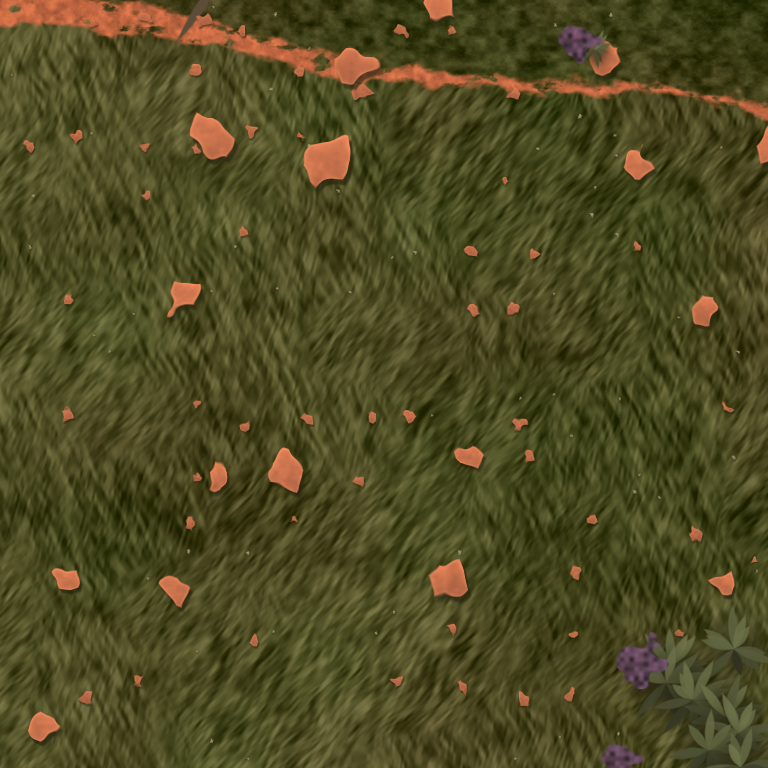
Write a Shadertoy shader that draws this texture.

```glsl
// Mown grass strewn with orange clay shards, below a strip of bare soil and a hedge.
// Grass is stretched noise leaning two ways; shards are random convex polygons,
// one per grid cell; plants are rosettes of tapered leaves with purple blooms.

const vec3 GRASS_MID = vec3(0.285, 0.285, 0.125);
const vec3 GRASS_STEP = vec3(0.078, 0.072, 0.062);
const vec3 CLAY = vec3(0.86, 0.49, 0.33);
const vec3 SOIL = vec3(0.77, 0.41, 0.26);
const vec3 PALE = vec3(0.66, 0.62, 0.46);
const vec3 LEAF = vec3(0.37, 0.39, 0.25);
const vec3 BLOOM = vec3(0.40, 0.28, 0.38);
const vec3 SHADOW = vec3(0.14, 0.13, 0.05);

float hash(vec2 p) {
    vec3 q = fract(vec3(p.xyx) * 0.1031);
    q += dot(q, q.yzx + 33.33);
    return fract((q.x + q.y) * q.z);
}

float noise(vec2 p) {
    vec2 i = floor(p), f = fract(p);
    f = f * f * (3.0 - 2.0 * f);
    return mix(mix(hash(i), hash(i + vec2(1, 0)), f.x),
               mix(hash(i + vec2(0, 1)), hash(i + vec2(1, 1)), f.x), f.y);
}

float fbm(vec2 p) {
    float sum = 0.0, amp = 0.5;
    for (int i = 0; i < 4; i++) {
        sum += amp * noise(p);
        p = p * 2.03 + 17.3;
        amp *= 0.5;
    }
    return sum / 0.9375;
}

float inside(float dist, float blur) {
    return 1.0 - smoothstep(-blur, blur, dist);
}

// Noise drawn out along a direction leaning from the vertical
float streaks(vec2 p, float lean, vec2 scale) {
    float c = cos(lean), s = sin(lean);
    return noise(vec2(c * p.x - s * p.y, s * p.x + c * p.y) * scale + 40.0) - 0.5;
}

float bladeTone(vec2 p) {
    p.x += 0.010 * noise(p * 22.0);
    float side = smoothstep(0.35, 0.65, noise(p * 9.0 + 5.0));
    float coarse = mix(streaks(p, -0.40, vec2(170, 40)), streaks(p, 0.50, vec2(170, 40)), side);
    float fine = mix(streaks(p, 0.25, vec2(290, 75)), streaks(p, 0.75, vec2(290, 75)), side);
    return 2.7 * coarse + 2.1 * fine;
}

vec3 grassColor(vec2 p, float hedge) {
    float patches = fbm(p * vec2(4, 6) + 3.0) - 0.5;
    float clumps = fbm(p * vec2(30, 24)) - 0.5;
    float lawn = bladeTone(p) + 2.2 * patches + 1.5 * clumps;
    float bush = 4.2 * (fbm(p * vec2(75, 95)) - 0.5) + 2.0 * clumps - 0.7;
    float tone = clamp(mix(lawn, bush, hedge), -2.2, 2.4);
    float hue = noise(p * 7.0 + 60.0) - 0.5;
    return GRASS_MID + GRASS_STEP * tone + vec3(-0.035, 0.008, -0.015) * hue;
}

// Irregular polygon cut by half-planes at jittered angles
float shardDistance(vec2 p, float radius, float seed) {
    float d = -radius;
    for (int i = 0; i < 6; i++) {
        float k = float(i);
        float a = 1.047 * (k + 0.8 * hash(vec2(seed, k)));
        d = max(d, dot(p, vec2(cos(a), sin(a))) - radius * mix(0.35, 1.0, hash(vec2(k, seed + 9.0))));
    }
    return d + radius * 0.5 * (noise(p / radius * 1.6 + seed) - 0.5);
}

vec3 addShards(vec3 col, vec2 uv, float cells, float chance, float radius, vec3 tint, float seed) {
    vec2 cell = floor(uv * cells);
    float id = 1.0 + 90.0 * hash(cell + seed);
    if (hash(cell + seed * 2.0 + 7.0) > chance) return col;
    vec2 jitter = vec2(hash(cell + id), hash(cell.yx + id + 3.0));
    vec2 p = uv - (cell + mix(vec2(0.22), vec2(0.78), jitter)) / cells;
    float r = radius * mix(0.6, 1.15, hash(vec2(id, seed)));
    float d = shardDistance(p, r, id);
    float shade = shardDistance(p + vec2(-0.12, 0.22) * r, r, id);
    float face = 0.93 + 0.10 * p.y / r + 0.22 * (fbm(p / r * 2.5 + id) - 0.5);
    face += 0.10 * smoothstep(-0.2 * r, 0.0, d);
    col = mix(col, SHADOW, 0.65 * inside(shade, 0.003));
    return mix(col, tint * face, inside(d, 0.0014));
}

float leafMask(vec2 p, vec2 dir, float len, float width) {
    float x = dot(p, dir) / len;
    float across = abs(dot(p, vec2(-dir.y, dir.x)));
    return inside(across - width * 4.0 * x * (1.0 - x), 0.0015);
}

vec3 addRosette(vec3 col, vec2 p, float size, float seed) {
    col = mix(col, SHADOW, 0.6 * inside(length(p) - 0.6 * size, 0.5 * size));
    for (int i = 0; i < 11; i++) {
        float k = float(i);
        float a = 2.4 * k + hash(vec2(k, seed));
        vec2 dir = vec2(cos(a), sin(a));
        float len = size * mix(0.6, 1.1, hash(vec2(seed, k + 4.0)));
        float light = 0.65 + 0.2 * dir.y + 0.35 * hash(vec2(k + 2.0, seed));
        col = mix(col, LEAF * light, 0.9 * leafMask(p, dir, len, 0.11 * size));
    }
    return col;
}

vec3 addBlooms(vec3 col, vec2 p, float size) {
    float grain = noise(p * 160.0 + 30.0);
    float mask = inside(length(p) - size * (0.4 + 0.9 * noise(p * 75.0 + 12.0)), 0.004);
    return mix(col, BLOOM * (0.45 + 0.85 * grain), 0.9 * mask);
}

void mainImage(out vec4 fragColor, in vec2 fragCoord) {
    vec2 uv = fragCoord / iResolution.y;

    // Lawn, hedge and the soil strip between them
    float ridge = uv.y - (0.985 - 0.135 * uv.x + 0.012 * sin(uv.x * 9.0));
    float ragged = 0.030 * (fbm(uv * vec2(28, 45)) - 0.5);
    vec3 col = grassColor(uv, smoothstep(0.0, 0.02, ridge + ragged));
    float halfWidth = mix(0.018, 0.006, smoothstep(0.1, 0.9, uv.x));
    float soil = inside(abs(ridge + ragged) - halfWidth, 0.005);
    soil *= smoothstep(0.22, 0.42, fbm(uv * vec2(50, 80) + 8.0));
    col = mix(col, SOIL * (0.75 + 0.5 * fbm(uv * 120.0)), soil);

    // Fallen stick
    col = mix(col, vec3(0.36, 0.30, 0.22), leafMask(uv - vec2(0.23, 0.945), vec2(0.56, 0.83), 0.12, 0.006));

    // Shards from specks to large pieces, denser towards the left
    float crowd = smoothstep(0.35, 0.7, noise(floor(uv * 14.0) * 0.35 + 2.0)) * mix(1.3, 0.4, uv.x);
    col = addShards(col, uv, 38.0, 0.035, 0.0026, PALE, 5.0);
    col = addShards(col, uv, 14.0, 0.05 + 0.32 * crowd, 0.010, CLAY * 0.92, 11.0);
    col = addShards(col, uv + 0.03, 5.5, 0.46, 0.030, CLAY, 23.0);

    // Flowering plants in the lower right corner and by the hedge
    for (int i = 0; i < 8; i++) {
        float k = float(i);
        vec2 spot = vec2(0.83 + 0.17 * hash(vec2(k, 3.0)), 0.155 - 0.022 * k);
        col = addRosette(col, uv - spot, 0.055, k + 1.0);
    }
    col = addBlooms(col, uv - vec2(0.835, 0.135), 0.036);
    col = addBlooms(col, uv - vec2(0.81, 0.012), 0.024);
    col = addRosette(col, uv - vec2(0.775, 0.935), 0.026, 31.0);
    col = addBlooms(col, uv - vec2(0.755, 0.947), 0.026);

    fragColor = vec4(col, 1.0);
}
```
